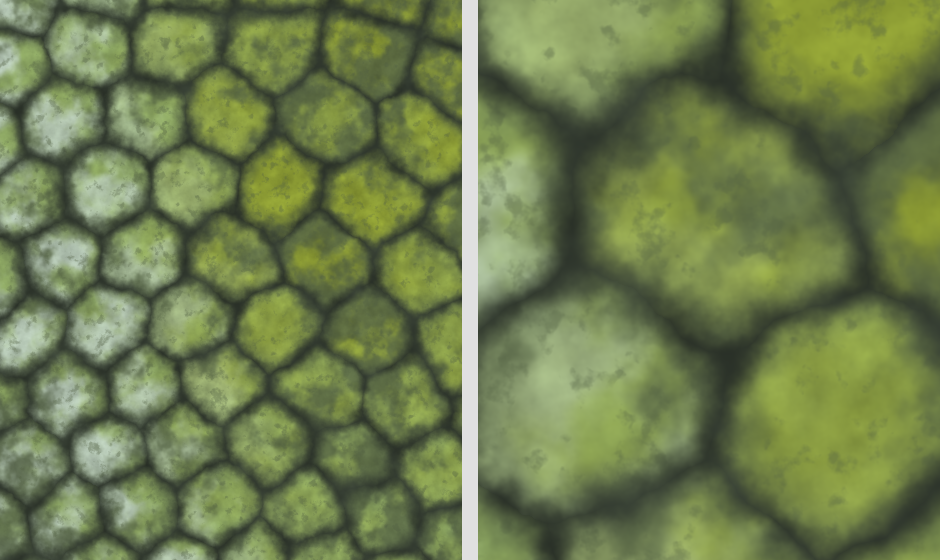
Left, the full canvas; right, a detail of the centre.
A Shadertoy shader for this pattern:

```glsl
// Mossy reptile-like scales: rounded, staggered cells with dark soft grooves and mottled greens.

const vec3 GROOVE = vec3(0.19, 0.22, 0.18);
const vec3 MOSS   = vec3(0.32, 0.375, 0.26);
const vec3 LEAF   = vec3(0.54, 0.64, 0.38);
const vec3 OLIVE  = vec3(0.54, 0.60, 0.20);
const vec3 FROST  = vec3(0.70, 0.77, 0.70);

float hash(vec2 p) {
    return fract(sin(dot(p, vec2(127.1, 311.7))) * 43758.5453);
}

float noise(vec2 p) {
    vec2 i = floor(p), f = fract(p);
    f = f * f * (3.0 - 2.0 * f);
    float low  = mix(hash(i), hash(i + vec2(1, 0)), f.x);
    float high = mix(hash(i + vec2(0, 1)), hash(i + vec2(1, 1)), f.x);
    return mix(low, high, f.y);
}

float fbm(vec2 p) {
    float sum = 0.0, amp = 0.5;
    for (int i = 0; i < 4; i++) {
        sum += amp * noise(p);
        p = mat2(1.6, 1.2, -1.2, 1.6) * p + 7.3;
        amp *= 0.5;
    }
    return sum / 0.9375;
}

// Rows sag away from this vertical axis.
float rowSag(float x) {
    float d = x - 0.378;
    return 0.30 * d * d;
}

// Centre of the scale at (column, row); columns widen to the right, less so lower down.
vec2 scaleCenter(vec2 id) {
    float r = id.y;
    float k = id.x + 0.5 * mod(r, 2.0);
    float x = 0.0495 + 0.1367 * k + (0.0052 - 0.00009 * r * r) * k * k;
    x -= 0.0325 * exp(-max(r, -1.0));
    float y = 0.081 + 0.1276 * r - 0.00143 * r * r + rowSag(x);
    vec2 jitter = vec2(hash(id + 3.7), hash(id + 19.1)) - 0.5;
    return vec2(x, y) + 0.022 * jitter;
}

// Grid cell to start the neighbour search from.
vec2 guessCell(vec2 p) {
    float r = (p.y - rowSag(p.x) - 0.081) / 0.118;
    return floor(vec2((p.x - 0.0495) / 0.155, r) + 0.5);
}

vec2 nearestScale(vec2 p, vec2 start) {
    vec2 best = start;
    float bestDist = 1e9;
    for (int j = -2; j <= 2; j++)
    for (int i = -2; i <= 2; i++) {
        vec2 id = start + vec2(i, j);
        float d = distance(p, scaleCenter(id));
        if (d < bestDist) { bestDist = d; best = id; }
    }
    return best;
}

// Distance to the cell border, with a smooth minimum that rounds the corners.
float borderDistance(vec2 p, vec2 id, float sharpness) {
    vec2 center = scaleCenter(id);
    float sum = 0.0;
    for (int j = -2; j <= 2; j++)
    for (int i = -2; i <= 2; i++) {
        if (i == 0 && j == 0) continue;
        vec2 other = scaleCenter(id + vec2(i, j));
        float d = dot(p - 0.5 * (center + other), normalize(center - other));
        sum += exp(-sharpness * d);
    }
    return -log(sum) / sharpness;
}

vec3 scaleColor(vec2 p, vec2 id) {
    vec2 center = scaleCenter(id);
    float tone = hash(id + 41.3);

    // Olive gathers at the upper right, frost at the left and along the lower diagonal
    float olive = smoothstep(0.15, 0.55, center.x) * (1.0 - 0.75 * smoothstep(0.5, 0.95, center.y));
    olive *= 0.85 + 0.5 * (tone - 0.5);
    olive = clamp(olive + 0.5 * (fbm(p * 18.0) - 0.5), 0.0, 1.0);
    float frost = 1.0 - smoothstep(0.0, 0.42, center.x - 0.22 * center.y);
    float patchy = fbm(p * 20.0 + 11.0) + dot(p - center, vec2(-3.0, 2.0));
    frost *= smoothstep(0.25, 0.70, patchy + 0.15 * (tone - 0.5));
    vec3 col = mix(mix(LEAF, OLIVE, olive), FROST, frost);

    // Dull moss creeps over parts of each scale, most on the right and in the lower left corner
    float cover = 0.32 * smoothstep(0.25, 0.8, center.x) * smoothstep(0.3, 0.9, hash(id + 8.2));
    cover += 0.30 * smoothstep(0.55, 0.95, p.y - 1.8 * p.x);
    float moss = smoothstep(0.50, 0.85, fbm(p * 24.0 + 71.0) + cover);
    return mix(col, MOSS, 0.8 * moss);
}

void mainImage(out vec4 fragColor, in vec2 fragCoord) {
    vec2 p = vec2(fragCoord.x, iResolution.y - fragCoord.y) / iResolution.y;

    // Ragged outlines
    vec2 wobble = vec2(noise(p * 16.0), noise(p * 16.0 + 31.0)) - 0.5;
    vec2 fray = vec2(fbm(p * 60.0), fbm(p * 60.0 + 53.0)) - 0.5;
    vec2 q = p + 0.022 * wobble + 0.010 * fray;

    vec2 id = nearestScale(q, guessCell(q));
    float edge = borderDistance(q, id, 150.0);

    // Mottled skin with soft flecks, on axes turned away from the grid
    vec2 turned = mat2(0.8, 0.6, -0.6, 0.8) * p;
    float mottle = fbm(turned * 50.0 + 5.0);
    float fleck = smoothstep(0.56, 0.80, fbm(turned * 85.0 + 23.0));
    vec3 skin = scaleColor(p, id) * (0.84 + 0.32 * mottle);
    skin = mix(skin, MOSS, 0.40 * fleck);

    // Soft groove of uneven width, then a mossy rim that clears toward the middle
    float width = 0.020 + 0.012 * (noise(p * 11.0 + 90.0) - 0.5);
    float body = smoothstep(-0.005, width, edge + 0.012 * (mottle - 0.5));
    float rim = 1.0 - smoothstep(0.006, 0.034, edge + 0.016 * (mottle - 0.5));
    skin = mix(skin, MOSS, 0.50 * rim);
    vec3 groove = GROOVE * (0.72 + 0.56 * fbm(p * 30.0 + 17.0));
    fragColor = vec4(clamp(mix(groove, skin, body), 0.0, 1.0), 1.0);
}
```
